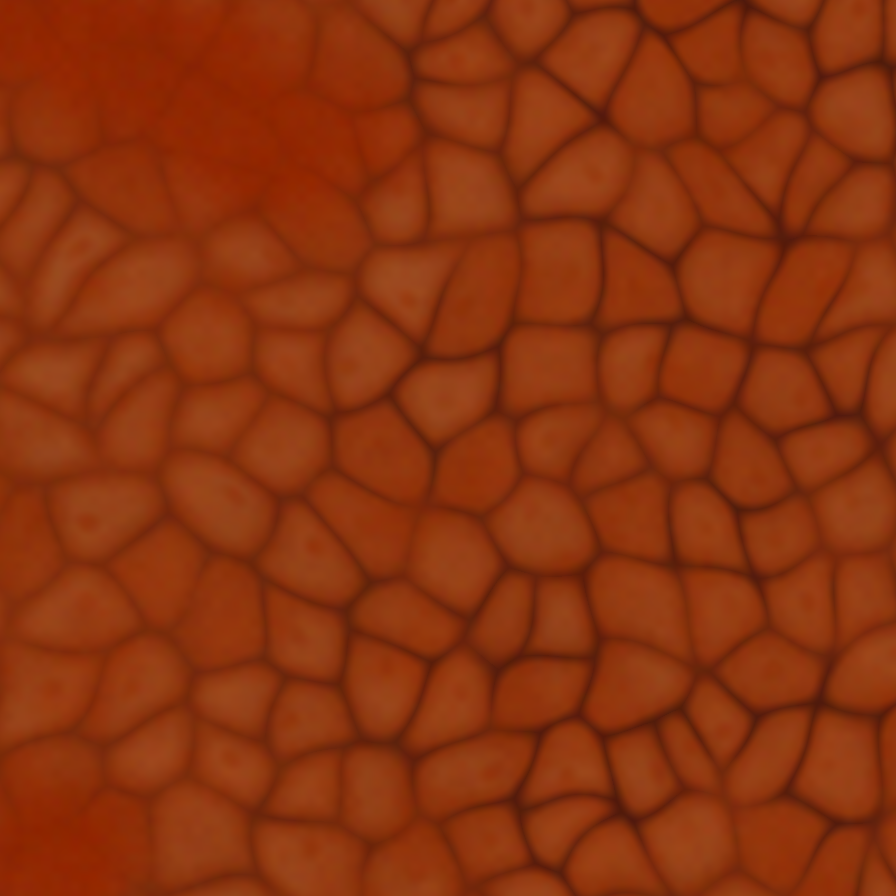
This texture is drawn by a three.js fragment shader. Its source:

```glsl
varying vec2 vUv;

const float CELLS_ACROSS = 9.6;      // cell count before the right side tightens
const float CELL_TIGHTENING = 1.4;   // extra density toward the right
const float SEED_JITTER = 0.82;
const float CORNER_SHARPNESS = 14.0; // lower gives rounder cells
const float WALL_OUTER = -0.07;
const float WALL_INNER = 0.12;
const float NUCLEUS_RADIUS = 0.2;
const float GRAIN_SCALE = 95.0;
const float GRAIN_AMOUNT = 0.022;

const vec3 BODY_PALE = vec3(0.605, 0.285, 0.120);
const vec3 BODY_WARM = vec3(0.595, 0.245, 0.080);
const vec3 RIM = vec3(0.550, 0.195, 0.045);
const vec3 RED_FLESH = vec3(0.570, 0.180, 0.020);
const vec3 STAIN = vec3(0.570, 0.145, 0.000);
const vec3 WALL = vec3(0.270, 0.085, 0.045);

float hash(vec2 p) {
  vec3 q = fract(p.xyx * 0.1031);
  q += dot(q, q.yzx + 33.33);
  return fract((q.x + q.y) * q.z);
}

vec2 hash2(vec2 p) {
  return vec2(hash(p + 17.3), hash(p + 71.9));
}

float valueNoise(vec2 p) {
  vec2 i = floor(p);
  vec2 f = fract(p);
  f = f * f * (3.0 - 2.0 * f);
  float low = mix(hash(i), hash(i + vec2(1.0, 0.0)), f.x);
  float high = mix(hash(i + vec2(0.0, 1.0)), hash(i + 1.0), f.x);
  return mix(low, high, f.y);
}

float clouds(vec2 p) {
  return 0.6 * valueNoise(p) + 0.4 * valueNoise(p * 2.1 + 9.7);
}

// Layered sines bend the lattice so that the walls curve.
vec2 bend(vec2 p) {
  vec2 slow = sin(p.yx * 1.3 + vec2(0.4, 2.1));
  return p + 0.16 * slow + 0.05 * sin(p.yx * 4.1 + p * 1.7);
}

vec2 seedOffset(vec2 cell) {
  return 0.5 + SEED_JITTER * (hash2(cell) - 0.5);
}

// Cellular noise: returns the soft wall distance, with the cell id and offset to its seed.
float cellWall(vec2 p, out vec2 id, out vec2 toSeed) {
  vec2 base = floor(p);
  float nearest = 8.0;
  for (int y = -1; y <= 1; y++) {
    for (int x = -1; x <= 1; x++) {
      vec2 cell = base + vec2(float(x), float(y));
      vec2 r = cell + seedOffset(cell) - p;
      if (dot(r, r) < nearest) {
        nearest = dot(r, r);
        id = cell;
        toSeed = r;
      }
    }
  }
  float sum = 0.0001;
  for (int y = -2; y <= 2; y++) {
    for (int x = -2; x <= 2; x++) {
      if (x == 0 && y == 0) continue;
      vec2 cell = id + vec2(float(x), float(y));
      vec2 r = cell + seedOffset(cell) - p;
      float d = dot(0.5 * (toSeed + r), normalize(r - toSeed));
      sum += exp(-CORNER_SHARPNESS * d);
    }
  }
  return -log(sum) / CORNER_SHARPNESS;
}

float blot(vec2 p, vec2 center, vec2 radius) {
  vec2 d = (p - center) / radius;
  return exp(-dot(d, d));
}

void main() {
  // Cell layout
  vec2 p = vUv * vec2(CELLS_ACROSS + CELL_TIGHTENING * vUv.x, CELLS_ACROSS + CELL_TIGHTENING);
  vec2 id;
  vec2 toSeed;
  float wallDistance = cellWall(bend(p), id, toSeed);

  // Broad variation: clear right side, hazy left side, red stains in the left corners
  float clarity = smoothstep(0.1, 0.7, vUv.x + 0.25 * (clouds(vUv * 4.0) - 0.5));
  vec2 q = vUv + 0.12 * (vec2(clouds(vUv * 6.0), clouds(vUv * 6.0 + 31.0)) - 0.5);
  float stain = blot(q, vec2(0.28, 0.88), vec2(0.16, 0.15));
  stain += blot(q, vec2(0.03, 0.97), vec2(0.17, 0.09));
  stain += blot(q, vec2(0.05, 0.04), vec2(0.14, 0.09));
  stain = smoothstep(0.1, 0.95, stain);

  // Cell flesh with a redder rim and a faint nucleus
  float pale = clamp(0.85 - 0.55 * clarity + 0.7 * (hash(id + 5.1) - 0.5), 0.0, 1.0);
  vec3 body = mix(BODY_WARM, BODY_PALE, pale);
  body = mix(body, RED_FLESH, 0.65 * smoothstep(0.65, 1.0, hash(id + 43.7)));
  vec3 color = mix(RIM, body, smoothstep(0.0, 0.3, wallDistance));
  vec2 nucleusOffset = toSeed + 0.2 * (hash2(id + 8.4) - 0.5);
  float nucleus = 1.0 - smoothstep(0.02, NUCLEUS_RADIUS, length(nucleusOffset));
  color = mix(color, RED_FLESH, 0.6 * nucleus * hash(id + 2.6));
  color = mix(color, RED_FLESH, 0.6 * smoothstep(0.5, 0.85, clouds(vUv * 9.0 + 4.0)));
  color = mix(color, STAIN, 0.92 * stain);

  // Broken dark walls, deepest at the junctions
  float wall = 1.0 - smoothstep(WALL_OUTER, WALL_INNER, wallDistance);
  float patchiness = smoothstep(0.15, 0.75, clouds(p * 0.9 + 13.0));
  float strength = mix(0.35, 0.85, clarity) * mix(0.3, 1.0, patchiness);
  color = mix(color, WALL, wall * strength * (1.0 - 0.8 * stain));

  // Soft shading and fine mottling
  color *= 0.96 + 0.08 * clouds(vUv * 14.0 + 20.0);
  vec2 g = vUv * GRAIN_SCALE;
  vec3 grain = vec3(valueNoise(g), valueNoise(g + 37.0), valueNoise(g + 83.0)) - 0.5;
  gl_FragColor = vec4(max(color + GRAIN_AMOUNT * grain, 0.0), 1.0);
}
```
